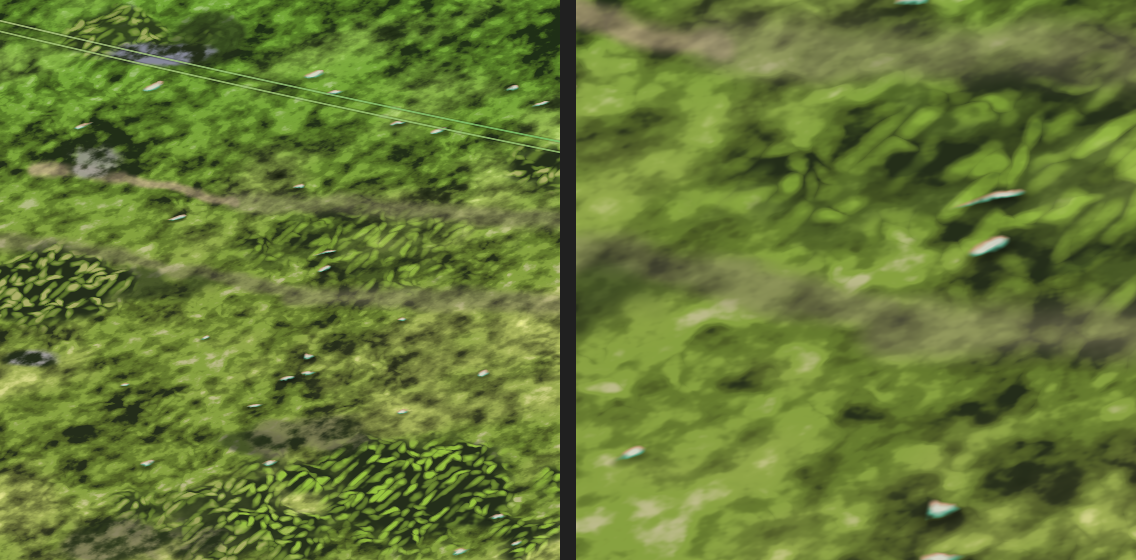
Left: the whole. Right: its middle third, enlarged.
Reproduce this texture procedurally as a three.js fragment shader.

```glsl
varying vec2 vUv;

const vec3 SHADOW = vec3(0.14, 0.18, 0.10);
const vec3 DEEP_GRASS = vec3(0.30, 0.37, 0.14);
const vec3 GRASS = vec3(0.39, 0.49, 0.18);
const vec3 BRIGHT_GRASS = vec3(0.52, 0.64, 0.25);
const vec3 DRY_GRASS = vec3(0.52, 0.55, 0.30);
const vec3 PALE = vec3(0.72, 0.74, 0.54);
const vec3 FRESH_LEAF = vec3(0.60, 0.77, 0.25);
const vec3 DRY_LEAF = vec3(0.68, 0.69, 0.41);
const vec3 SOIL = vec3(0.64, 0.58, 0.45);
const vec3 STONE = vec3(0.62, 0.61, 0.60);
const vec3 TWIG = vec3(0.48, 0.46, 0.35);

float hash(vec2 p) {
  vec3 q = fract(p.xyx * 0.1031);
  q += dot(q, q.yzx + 33.33);
  return fract((q.x + q.y) * q.z);
}

vec2 hash2(vec2 p) {
  return vec2(hash(p), hash(p + 17.3));
}

float noise(vec2 p) {
  vec2 cell = floor(p);
  vec2 f = fract(p);
  f = f * f * (3.0 - 2.0 * f);
  float low = mix(hash(cell), hash(cell + vec2(1.0, 0.0)), f.x);
  float high = mix(hash(cell + vec2(0.0, 1.0)), hash(cell + 1.0), f.x);
  return mix(low, high, f.y);
}

float fbm(vec2 p) {
  float sum = 0.0;
  float weight = 0.53;
  for (int i = 0; i < 4; i++) {
    sum += weight * noise(p);
    p = mat2(0.96, 0.28, -0.28, 0.96) * p * 2.03 + 7.1;
    weight *= 0.5;
  }
  return sum;
}

// Overlapping tilted leaves, each with its own brightness
float leaves(vec2 p) {
  vec2 cell = floor(p);
  float best = 0.0;
  for (int y = -1; y <= 1; y++) {
    for (int x = -1; x <= 1; x++) {
      vec2 id = cell + vec2(x, y);
      vec2 d = p - id - hash2(id);
      float angle = 2.4 * hash(id + 5.7) - 0.8;
      d = mat2(cos(angle), -sin(angle), sin(angle), cos(angle)) * d;
      float leaf = 1.0 - smoothstep(0.1, 0.85, length(d * vec2(0.85, 1.7)));
      best = max(best, leaf * mix(0.3, 1.0, hash(id + 9.2)));
    }
  }
  return best;
}

float blob(vec2 p, vec2 centre, vec2 radius, float wobble) {
  return 1.0 - smoothstep(0.6, 1.15, length((p - centre) / radius) + wobble);
}

float segment(vec2 p, vec2 a, vec2 b) {
  vec2 ab = b - a;
  return length(p - a - ab * clamp(dot(p - a, ab) / dot(ab, ab), 0.0, 1.0));
}

float trail(vec2 p, vec2 a, vec2 b, float width) {
  return 1.0 - smoothstep(0.2 * width, width, segment(p, a, b));
}

vec3 grassRamp(float t) {
  vec3 c = mix(SHADOW, DEEP_GRASS, smoothstep(0.0, 0.27, t));
  c = mix(c, GRASS, smoothstep(0.25, 0.5, t));
  c = mix(c, BRIGHT_GRASS, smoothstep(0.5, 0.78, t));
  return mix(c, PALE, smoothstep(0.85, 1.2, t));
}

vec3 addBush(vec3 c, float mask, float leaf, vec3 tip) {
  vec3 foliage = mix(SHADOW, GRASS, smoothstep(0.05, 0.4, leaf));
  return mix(c, mix(foliage, tip, smoothstep(0.35, 0.8, leaf)), mask);
}

vec3 addRubble(vec3 c, float mask, float grain, vec3 tone) {
  return mix(c, mix(SHADOW, tone, smoothstep(0.3, 0.65, grain)), mask);
}

vec3 addWire(vec3 c, vec2 p, float start, vec3 tone) {
  float line = start - 0.216 * p.x - 0.018 * p.x * (1.0 - p.x);
  float d = abs(p.y - line);
  c *= 1.0 - 0.2 * (1.0 - smoothstep(0.002, 0.005, d));
  return mix(c, tone, 0.85 * (1.0 - smoothstep(0.0006, 0.0025, d)));
}

// Scattered scraps with coloured fringes
vec3 addLitter(vec3 c, vec2 p, float grain) {
  for (int i = 0; i < 26; i++) {
    vec2 id = vec2(float(i) * 3.0 + 1.0, 4.7);
    vec2 size = mix(vec2(0.006, 0.003), vec2(0.019, 0.006), hash2(id + 31.0));
    vec2 d = p - hash2(id) * vec2(1.0, 0.88);
    d.y -= 0.2 * d.x;
    d = d / size + 2.5 * (grain - 0.5);
    c *= 1.0 - 0.3 * (1.0 - smoothstep(0.5, 1.8, length(d + vec2(0.0, 0.8))));
    vec3 fringe = mix(vec3(0.32, 0.66, 0.54), vec3(0.80, 0.63, 0.52), smoothstep(-0.5, 0.5, d.y));
    vec3 scrap = mix(vec3(0.88, 0.89, 0.84), fringe, smoothstep(0.2, 0.85, length(d)));
    c = mix(c, scrap, 0.9 * (1.0 - smoothstep(0.6, 1.15, length(d))));
  }
  return c;
}

void main() {
  vec2 p = vUv;
  vec2 slant = vec2(p.x, p.y - 0.22 * p.x);
  float patches = fbm(slant * vec2(5.0, 10.0) + 3.0);
  float grain = fbm(slant * vec2(34.0, 64.0) + 11.0);
  float ragged = fbm(p * vec2(13.0, 20.0) + 23.0) - 0.5;
  float leaf = leaves(slant * vec2(44.0, 64.0) + 3.0 * ragged);

  // Meadow, greener toward the top
  float tufts = smoothstep(0.42, 0.65, fbm(p * vec2(6.0, 11.0) + 41.0));
  float tone = 0.52 + 1.1 * (patches - 0.5) + 1.6 * (grain - 0.5) + 0.4 * tufts * (leaf - 0.4);
  vec3 c = grassRamp(tone);
  float dry = smoothstep(0.42, 0.75, fbm(slant * vec2(4.0, 9.0) + 61.0) + 0.2 * (0.55 - p.y));
  c = mix(c, DRY_GRASS * (0.5 + tone), 0.65 * dry);
  c *= mix(vec3(1.02, 0.99, 1.0), vec3(0.87, 1.02, 0.85), smoothstep(0.45, 0.95, p.y));

  // Worn trails
  vec2 q = p + vec2(0.0, 0.03 * ragged);
  float bare = trail(q, vec2(0.06, 0.70), vec2(0.22, 0.685), 0.017);
  bare = max(bare, trail(q, vec2(0.22, 0.685), vec2(0.42, 0.645), 0.013));
  float faint = trail(q, vec2(-0.05, 0.58), vec2(0.22, 0.54), 0.025);
  faint = max(faint, trail(q, vec2(0.22, 0.54), vec2(0.52, 0.485), 0.018));
  faint = max(faint, trail(q, vec2(0.52, 0.475), vec2(1.05, 0.46), 0.03));
  faint = max(faint, trail(q, vec2(0.42, 0.645), vec2(1.05, 0.60), 0.03));
  c = mix(c, SOIL * (0.55 + 0.9 * grain), 0.85 * bare);
  c = mix(c, TWIG * (0.55 + 0.9 * grain), 0.6 * faint);

  // Shaded hollows and bushes
  float wobble = 1.5 * ragged;
  float shade = blob(p, vec2(0.26, 0.49), vec2(0.14, 0.035), wobble);
  shade = max(shade, blob(p, vec2(0.36, 0.93), vec2(0.09, 0.05), wobble));
  shade = max(shade, blob(p, vec2(0.44, 0.21), vec2(0.10, 0.02), wobble));
  c = mix(c, SHADOW, 0.65 * shade);
  c = addBush(c, blob(p, vec2(0.07, 0.49), vec2(0.15, 0.075), wobble), leaf, DRY_LEAF);
  c = addBush(c, 0.8 * blob(p, vec2(0.21, 0.94), vec2(0.13, 0.045), wobble), leaf, DRY_LEAF);
  c = addBush(c, blob(p, vec2(0.95, 0.70), vec2(0.07, 0.04), wobble), leaf, DRY_LEAF);
  c = addBush(c, 0.45 * blob(p, vec2(0.65, 0.55), vec2(0.24, 0.07), wobble), leaf, FRESH_LEAF);
  c = addBush(c, 0.8 * blob(p, vec2(0.40, 0.07), vec2(0.18, 0.08), wobble), leaf, DRY_LEAF);
  c = addBush(c, blob(p, vec2(0.73, 0.11), vec2(0.28, 0.10), wobble), leaf, FRESH_LEAF);

  // Stones, twigs and scraps
  c = addRubble(c, blob(p, vec2(0.29, 0.905), vec2(0.08, 0.018), wobble), grain, STONE * vec3(0.85, 0.88, 1.0));
  c = addRubble(c, 0.8 * blob(p, vec2(0.18, 0.715), vec2(0.06, 0.035), wobble), grain, STONE);
  c = addRubble(c, blob(p, vec2(0.05, 0.36), vec2(0.06, 0.016), wobble), grain, STONE);
  c = addRubble(c, 0.7 * blob(p, vec2(0.54, 0.225), vec2(0.10, 0.04), wobble), grain, TWIG);
  c = addRubble(c, 0.8 * blob(p, vec2(0.23, 0.03), vec2(0.14, 0.04), wobble), grain, TWIG);
  c = addLitter(c, p, grain);

  // Overhead wires
  c = addWire(c, p, 0.963, mix(vec3(0.70, 0.78, 0.52), vec3(0.48, 0.78, 0.42), p.x));
  c = addWire(c, p, 0.944, mix(vec3(0.66, 0.78, 0.48), vec3(0.60, 0.78, 0.46), p.x));
  gl_FragColor = vec4(c, 1.0);
}
```
